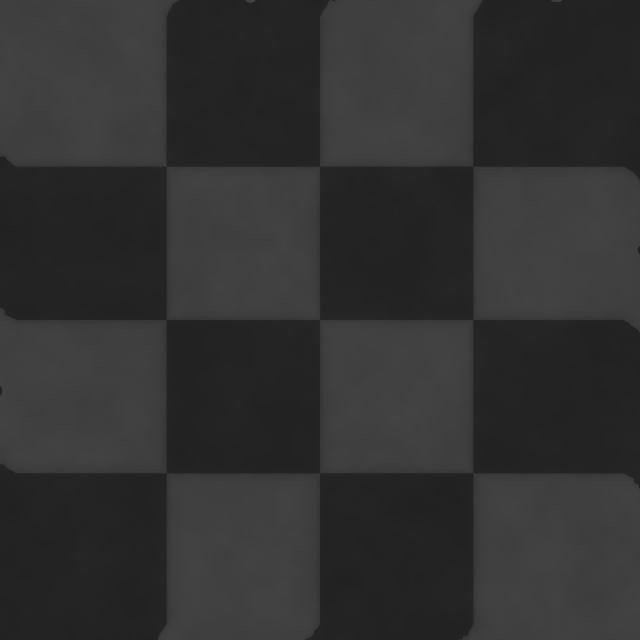
A three.js fragment shader for this pattern:

```glsl
// Four by four charcoal checkerboard with mottled tiles and worn, swirled outer edges.
varying vec2 vUv;

const float TILE = 0.2396;

float hash(vec2 p) {
  return fract(sin(dot(p, vec2(127.1, 311.7))) * 43758.5453);
}

float noise(vec2 p) {
  vec2 i = floor(p);
  vec2 f = fract(p);
  f = f * f * (3.0 - 2.0 * f);
  return mix(mix(hash(i), hash(i + vec2(1.0, 0.0)), f.x),
             mix(hash(i + vec2(0.0, 1.0)), hash(i + 1.0), f.x), f.y);
}

float fbm(vec2 p) {
  float sum = 0.0;
  float amplitude = 0.5;
  for (int i = 0; i < 5; i++) {
    sum += amplitude * noise(p);
    p = p * 2.03 + 17.3;
    amplitude *= 0.5;
  }
  return sum;
}

// Signed distance to the nearest of three inner grid lines, alternating by tile
float stripe(float x) {
  float line = clamp(floor(x / TILE + 0.5), -1.0, 1.0);
  return (x - line * TILE) * (1.0 - 2.0 * mod(line, 2.0));
}

// Sideways drift of a grid line as it reaches the border
float bend(float borderDistance, float wobble) {
  float t = clamp(1.0 - borderDistance / 0.027, 0.0, 1.0);
  return 0.019 * pow(t, 1.4) * (0.7 + 0.6 * wobble);
}

float nib(vec2 offset, float radius) {
  return 1.0 - smoothstep(-0.001, 0.001, length(offset) - radius);
}

void main() {
  vec2 p = vUv - 0.5;
  float wobble = noise(vUv * 130.0);

  // Clockwise swirl confined to the border
  vec2 q = p;
  q.x -= sign(p.y) * bend(0.5 - abs(p.y), wobble);
  q.y += sign(p.x) * bend(0.5 - abs(p.x), wobble);

  // Checker
  vec2 edge = vec2(stripe(q.x), stripe(q.y));
  vec2 side = smoothstep(-0.0009, 0.0009, edge) * 2.0 - 1.0;
  float light = 0.5 - 0.5 * side.x * side.y;

  // Small chips in the left, right and top borders
  float radius = 0.005 + 0.004 * wobble;
  vec2 mirrored = p * sign(p.x);
  float topX = mod(p.x + 0.109 + TILE, 2.0 * TILE) - TILE;
  float chip = max(nib((mirrored - vec2(0.502, 0.110)) * vec2(1.3, 1.0), radius),
                   nib(vec2(topX, (p.y - 0.502) * 1.4), radius + 0.001));
  light = mix(light, 1.0 - light, chip);

  // Mottling and soft shade along the tile edges
  float mottle = fbm(vUv * 14.0) - 0.48 + 0.35 * (fbm(vUv * 45.0 + 9.0) - 0.48);
  float shade = exp(-min(abs(edge.x), abs(edge.y)) / 0.007);
  float lightTone = 0.251 + 0.032 * mottle - 0.040 * shade;
  float darkTone = 0.138 + 0.022 * mottle + 0.006 * shade;
  gl_FragColor = vec4(vec3(mix(darkTone, lightTone, light)), 1.0);
}
```
